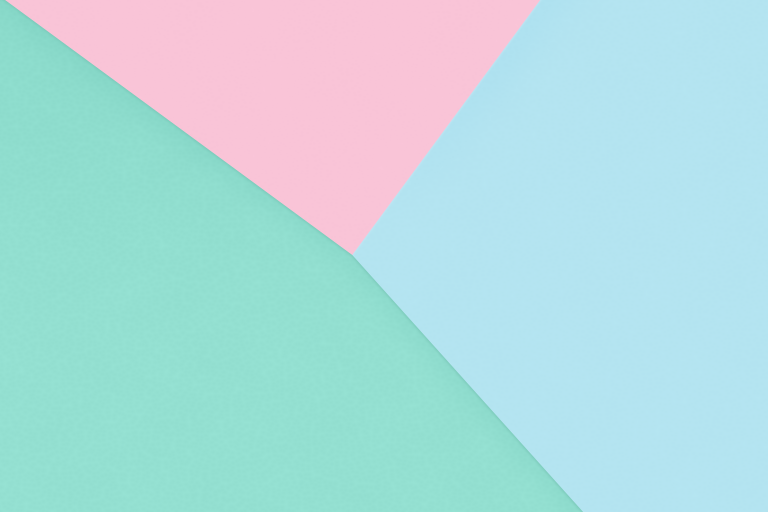
Give the GLSL for this background, as a Shadertoy shader.

```glsl
// Three sheets of pastel paper meeting at one point: pink lies at the bottom,
// blue overlaps it on the right and mint covers both on the lower left.
// Sheets are half-planes by signed distance; cellular noise gives paper grain.

const vec3 PINK = vec3(0.976, 0.768, 0.843);
const vec3 BLUE = vec3(0.705, 0.894, 0.943);
const vec3 MINT = vec3(0.580, 0.878, 0.820);
const vec3 MINT_EDGE = vec3(0.470, 0.775, 0.715);
const vec3 BLUE_EDGE = vec3(0.770, 0.900, 0.955);

// Signed distance to the line a-b, positive on its left side
float lineDistance(vec2 p, vec2 a, vec2 b) {
    vec2 along = normalize(b - a);
    vec2 q = p - a;
    return along.x * q.y - along.y * q.x;
}

// Antialiased coverage of the region where d is negative
float coverage(float d, float pixel) {
    return 1.0 - smoothstep(-0.6 * pixel, 0.6 * pixel, d);
}

// Soft band that fades with distance from an edge
float edgeBand(float d, float width) {
    return exp(-d * d / (width * width));
}

vec2 hash2(vec2 cell) {
    vec3 h = fract(cell.xyx * vec3(0.1031, 0.1030, 0.0973));
    h += dot(h, h.yzx + 33.33);
    return fract((h.xx + h.yz) * h.zy);
}

// Distance to the nearest scattered point
float cellular(vec2 p) {
    vec2 cell = floor(p);
    float nearest = 2.0;
    for (int y = -1; y <= 1; y++) {
        for (int x = -1; x <= 1; x++) {
            vec2 c = cell + vec2(x, y);
            nearest = min(nearest, length(c + hash2(c) - p));
        }
    }
    return nearest;
}

// Broad uneven tone from layered sines
float mottle(vec2 p) {
    float sum = 0.0;
    float amplitude = 0.5;
    for (int i = 0; i < 4; i++) {
        sum += amplitude * sin(p.x + 1.3 * sin(p.y)) * sin(p.y + 0.7);
        p = mat2(1.5, 1.1, -1.1, 1.5) * p + 2.3;
        amplitude *= 0.55;
    }
    return sum;
}

// Paper relief: fine fibres over a cloudy base
float paper(vec2 p) {
    float fibres = cellular(p * vec2(95.0, 125.0)) - 0.5;
    return 0.016 * fibres + 0.004 * mottle(p * 24.0);
}

void mainImage(out vec4 fragColor, in vec2 fragCoord) {
    vec2 p = fragCoord / iResolution.xy * vec2(1.5, 1.0);
    float pixel = 1.0 / iResolution.y;

    // Corners of the sheets
    vec2 junction = vec2(0.688, 0.502);
    vec2 topLeft = vec2(0.010, 1.0);
    vec2 topRight = vec2(1.055, 1.0);
    vec2 bottom = vec2(1.139, 0.0);

    float blueDist = lineDistance(p, junction, topRight);
    float upperDist = lineDistance(p, topLeft, junction);
    float lowerDist = lineDistance(p, junction, bottom);
    float mintDist = max(upperDist, lowerDist);
    float grain = paper(p);

    // Sheet tones with gentle lighting
    vec3 pink = PINK + 0.3 * grain;
    vec3 blue = BLUE + 0.4 * grain;
    blue -= vec3(0.022, 0.010, 0.003) * edgeBand(blueDist, 0.06) * smoothstep(0.5, 0.9, p.y);
    blue = mix(blue, BLUE_EDGE, 0.6 * edgeBand(blueDist, 0.003));
    vec3 mint = MINT + grain;
    mint -= vec3(0.030, 0.016, 0.020) * smoothstep(0.3, 1.0, p.y);
    mint -= vec3(0.025, 0.018, 0.018) * edgeBand(mintDist, 0.035);
    mint = mix(mint, MINT_EDGE, 0.6 * edgeBand(mintDist, 0.004));

    // Stack the sheets
    vec3 color = mix(pink, blue, coverage(blueDist, pixel));
    color = mix(color, mint, coverage(mintDist, pixel));
    fragColor = vec4(color, 1.0);
}
```
